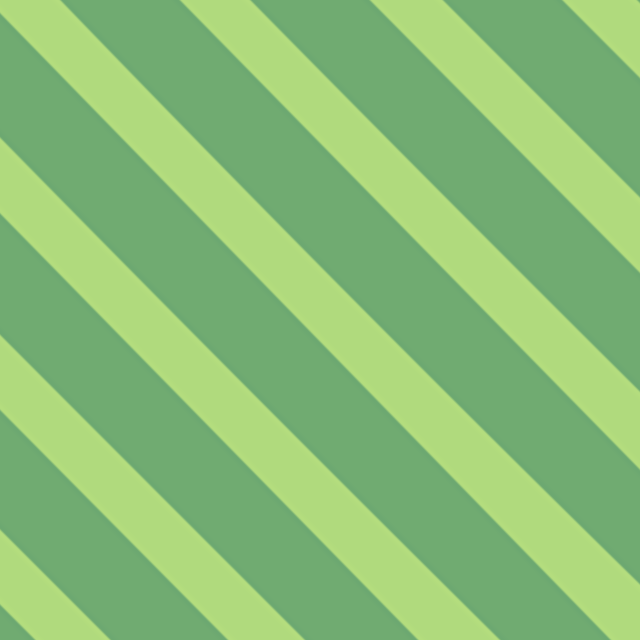
Write a WebGL 2 fragment shader that draws this pattern.

```glsl
#version 300 es
precision highp float;
// Diagonal light green stripes with slightly uneven, hand-cut edges on mid green.

uniform vec2 u_resolution;
out vec4 fragColor;

// Signed distance to the nearest stripe, positive inside.
float stripeDistance(vec2 uv) {
    float across = uv.x + uv.y - 1.0;   // grows toward the upper right
    float along = uv.x - uv.y;          // grows toward the lower right

    float phase = (across - 0.026) / 0.3038;
    float index = floor(phase + 0.5);
    float offset = (phase - index) * 0.3038;

    // Edges drift and bow most on the central stripes.
    float wear = exp(-0.5 * index * index);
    float upper = 0.058 + wear * along * (0.008 * along - 0.004);
    float lower = 0.0592 + 0.013 * sqrt(wear) * along - 0.0052 * wear * index;

    return min(upper - offset, lower + offset) * 0.7071;
}

void main() {
    vec2 uv = gl_FragCoord.xy / u_resolution;
    float dist = stripeDistance(uv);

    // Soft edge, at least one pixel wide.
    float softness = max(0.0022, 0.8 / min(u_resolution.x, u_resolution.y));
    float coverage = smoothstep(-softness, softness, dist);

    // Faint contrast fringe on both sides of each edge.
    float q = dist / 0.004;
    coverage += 0.06 * q * exp(0.5 - 0.5 * q * q);

    vec3 midGreen = vec3(0.44, 0.67, 0.445);
    vec3 lightGreen = vec3(0.69, 0.855, 0.49);
    fragColor = vec4(mix(midGreen, lightGreen, coverage), 1.0);
}
```
